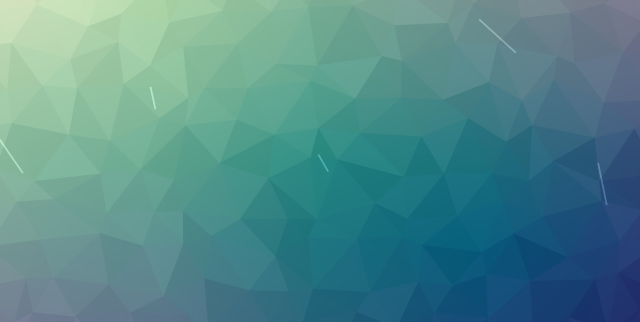
This background is drawn by a WebGL 2 fragment shader. Its source:

```glsl
#version 300 es
precision highp float;
// Low-poly triangle mesh shaded by a soft cream, teal and navy gradient.

#define GRID vec2(7.4, 8.4)   // mesh cells per canvas height
#define JITTER 0.66           // vertex scatter, in cells
#define FLATNESS 0.65         // 0 = smooth gradient, 1 = flat facets
#define FACET_CONTRAST 0.045  // random brightness per facet
#define SEAM_GLOW 0.16        // strength of the pale hairlines

uniform vec2 u_resolution;
out vec4 fragColor;

vec2 hash2(vec2 p) {
  vec3 q = fract(p.xyx * vec3(0.1031, 0.1030, 0.0973));
  q += dot(q, q.yzx + 33.33);
  return fract((q.xx + q.yz) * q.zy);
}

// Five evenly spaced colour stops
vec3 ramp(float t, vec3 a, vec3 b, vec3 c, vec3 d, vec3 e) {
  float s = clamp(t, 0.0, 1.0) * 4.0;
  vec3 col = mix(a, b, clamp(s, 0.0, 1.0));
  col = mix(col, c, clamp(s - 1.0, 0.0, 1.0));
  col = mix(col, d, clamp(s - 2.0, 0.0, 1.0));
  return mix(col, e, clamp(s - 3.0, 0.0, 1.0));
}

// Horizontal ramps stacked from bottom to top
vec3 gradient(vec2 uv) {
  float x = uv.x;
  vec3 floorRow = ramp(x, vec3(.46, .49, .58), vec3(.37, .47, .55),
    vec3(.14, .39, .48), vec3(.08, .29, .47), vec3(.13, .17, .42));
  vec3 lowRow = ramp(x, vec3(.48, .62, .60), vec3(.35, .56, .56),
    vec3(.10, .45, .49), vec3(.01, .36, .48), vec3(.15, .24, .46));
  vec3 midRow = ramp(x, vec3(.54, .73, .62), vec3(.40, .66, .57),
    vec3(.15, .54, .51), vec3(.11, .45, .50), vec3(.20, .31, .48));
  vec3 highRow = ramp(x, vec3(.67, .82, .67), vec3(.56, .76, .62),
    vec3(.36, .64, .56), vec3(.32, .52, .54), vec3(.36, .41, .52));
  vec3 topRow = ramp(x, vec3(.85, .90, .76), vec3(.67, .83, .65),
    vec3(.50, .70, .60), vec3(.46, .57, .57), vec3(.48, .47, .55));
  return ramp(uv.y, floorRow, lowRow, midRow, highRow, topRow);
}

// Staggered, scattered mesh vertex
vec2 vertex(vec2 cell) {
  float stagger = 0.5 * mod(cell.y, 2.0);
  return (cell + vec2(stagger, 0.0) + (hash2(cell + 40.0) - 0.5) * JITTER) / GRID;
}

float edgeDistance(vec2 p, vec2 a, vec2 b) {
  vec2 d = b - a, q = p - a;
  return (d.x * q.y - d.y * q.x) / length(d);
}

// Adds one facet as premultiplied colour and coverage
void addFacet(inout vec4 sum, vec2 p, vec2 a, vec2 b, vec2 c, float aspect) {
  float side = sign(edgeDistance(c, a, b));
  float inside = min(edgeDistance(p, a, b) * side,
    min(edgeDistance(p, b, c) * side, edgeDistance(p, c, a) * side));
  float coverage = clamp(inside * u_resolution.y + 0.5, 0.0, 1.0);
  if (coverage <= 0.0) return;
  vec2 center = (a + b + c) / 3.0;
  vec2 sampleAt = mix(p, center, FLATNESS);
  float shade = hash2(floor(center * 731.0)).x - 0.5;
  vec3 col = gradient(sampleAt / vec2(aspect, 1.0)) + shade * FACET_CONTRAST;
  sum += vec4(col, 1.0) * coverage;
}

float seam(vec2 p, vec2 a, vec2 b) {
  vec2 d = b - a;
  float t = clamp(dot(p - a, d) / dot(d, d), 0.0, 1.0);
  return 1.0 - smoothstep(0.0008, 0.0045, length(p - a - d * t));
}

void main() {
  vec2 p = gl_FragCoord.xy / u_resolution.y;
  float aspect = u_resolution.x / u_resolution.y;
  vec2 base = floor(p * GRID);
  vec4 sum = vec4(0.0);

  // Split each nearby quad along its shorter diagonal
  for (int j = -1; j <= 1; j++) {
    for (int i = -1; i <= 1; i++) {
      vec2 cell = base + vec2(i, j);
      vec2 a = vertex(cell);
      vec2 b = vertex(cell + vec2(1, 0));
      vec2 c = vertex(cell + vec2(1, 1));
      vec2 d = vertex(cell + vec2(0, 1));
      if (distance(a, c) < distance(b, d)) {
        addFacet(sum, p, a, b, c, aspect);
        addFacet(sum, p, a, c, d, aspect);
      } else {
        addFacet(sum, p, a, b, d, aspect);
        addFacet(sum, p, b, c, d, aspect);
      }
    }
  }
  vec3 smoothColor = gradient(p / vec2(aspect, 1.0));
  vec3 col = sum.a > 0.0 ? sum.rgb / sum.a : smoothColor;

  // Pale hairlines between a few facets
  float glow = seam(p, vec2(1.49, 0.938), vec2(1.60, 0.838));
  glow = max(glow, seam(p, vec2(0.99, 0.518), vec2(1.018, 0.469)));
  glow = max(glow, seam(p, vec2(1.858, 0.492), vec2(1.884, 0.365)));
  glow = max(glow, seam(p, vec2(0.0, 0.565), vec2(0.07, 0.464)));
  glow = max(glow, seam(p, vec2(0.468, 0.728), vec2(0.482, 0.663)));
  fragColor = vec4(col + glow * SEAM_GLOW, 1.0);
}
```
